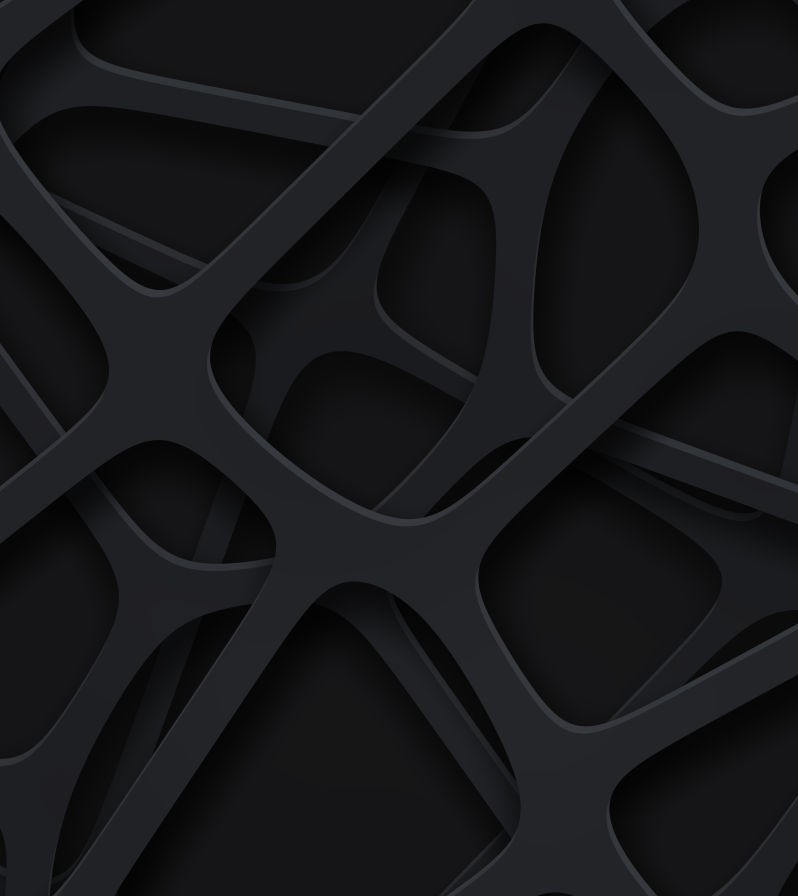
Reproduce this background procedurally as a WebGL 2 fragment shader.

```glsl
#version 300 es
precision highp float;

uniform vec2 u_resolution;
out vec4 fragColor;

vec2 hash2(vec2 c) {
    vec3 h = fract(c.xyx * vec3(0.1031, 0.1030, 0.0973));
    h += dot(h, h.yzx + 33.33);
    return fract((h.xx + h.yz) * h.zy);
}

float gradientDot(vec2 corner, vec2 offset) {
    return dot(hash2(corner) * 2.0 - 1.0, offset);
}

float gradientNoise(vec2 p) {
    vec2 i = floor(p), f = p - i;
    vec2 u = f * f * f * (f * (f * 6.0 - 15.0) + 10.0);
    vec2 e = vec2(1.0, 0.0);
    return mix(mix(gradientDot(i, f), gradientDot(i + e, f - e), u.x),
               mix(gradientDot(i + e.yx, f - e.yx), gradientDot(i + 1.0, f - 1.0), u.x), u.y);
}

// Equal jitter on both axes keeps the long struts close to the layer direction
vec2 cellSite(vec2 cell, vec2 spacing, float seed) {
    return (cell + 0.5) * spacing + 0.44 * spacing.x * (hash2(cell + seed) - 0.5);
}

// Rounded Voronoi web: x is the distance from the strut axis, yz its gradient
vec3 web(vec2 p, vec2 spacing, float angle, float seed) {
    mat2 turn = mat2(cos(angle), sin(angle), -sin(angle), cos(angle));
    vec2 q = turn * p;
    vec2 cell = floor(q / spacing);

    vec2 nearest = vec2(0.0);
    float best = 1e5;
    for (int y = -2; y <= 2; y++)
    for (int x = -2; x <= 2; x++) {
        vec2 site = cellSite(cell + vec2(x, y), spacing, seed);
        float range = distance(site, q);
        if (range < best) {
            best = range;
            nearest = site;
        }
    }

    // A soft minimum over all borders rounds the corners of each opening
    float softness = 0.026, sum = 1e-9;
    vec2 slope = vec2(0.0);
    for (int y = -2; y <= 2; y++)
    for (int x = -2; x <= 2; x++) {
        vec2 site = cellSite(cell + vec2(x, y), spacing, seed);
        vec2 across = site - nearest;
        float gap = length(across);
        if (gap < 1e-4) continue;
        across /= gap;
        float weight = exp(-dot(0.5 * (site + nearest) - q, across) / softness);
        sum += weight;
        slope -= across * weight;
    }
    return vec3(-softness * log(sum), (slope / sum) * turn);
}

void main() {
    vec2 p = gl_FragCoord.xy / u_resolution.y;
    float pixel = 0.7 / u_resolution.y;
    float drift = gradientNoise(p * 2.6 + 4.0);
    vec3 color = vec3(0.083, 0.083, 0.09) * (1.0 + 0.05 * drift);

    // Layers from the deepest to the topmost
    for (int i = 0; i < 3; i++) {
        float level = float(i);
        vec2 spacing = vec2(0.48, 0.70) - level * vec2(0.055, 0.07);
        float angle = 0.48 + 1.77 * level;
        float seed = 17.0 + 23.0 * level;
        float halfWidth = 0.016 + 0.0045 * level;

        // Soft shadow falling downwards
        float shade = web(p + vec2(-0.01, 0.026), spacing, angle, seed).x - halfWidth;
        color *= mix(0.5 - 0.1 * level, 1.0, smoothstep(-0.02, 0.042, shade));

        // Flat strut face with a thin lit side wall on its upper edges
        vec3 strut = web(p, spacing, angle, seed);
        float steepness = max(length(strut.yz), 0.3);
        float edge = (strut.x - halfWidth) / steepness;
        float facing = max(dot(strut.yz / steepness, normalize(vec2(0.35, 1.0))), 0.0);
        float wall = smoothstep(-pixel, pixel, edge + 0.0085 * facing) * smoothstep(0.0, 0.25, facing);
        vec3 face = vec3(0.134, 0.138, 0.152) * (1.0 + 0.14 * drift);
        vec3 lit = mix(face, vec3(0.215, 0.225, 0.245), wall * (0.6 + 0.4 * facing));
        float cover = 1.0 - smoothstep(-pixel, pixel, edge);
        color = mix(color, lit * (0.8 + 0.1 * level), cover);
    }

    fragColor = vec4(color, 1.0);
}
```
